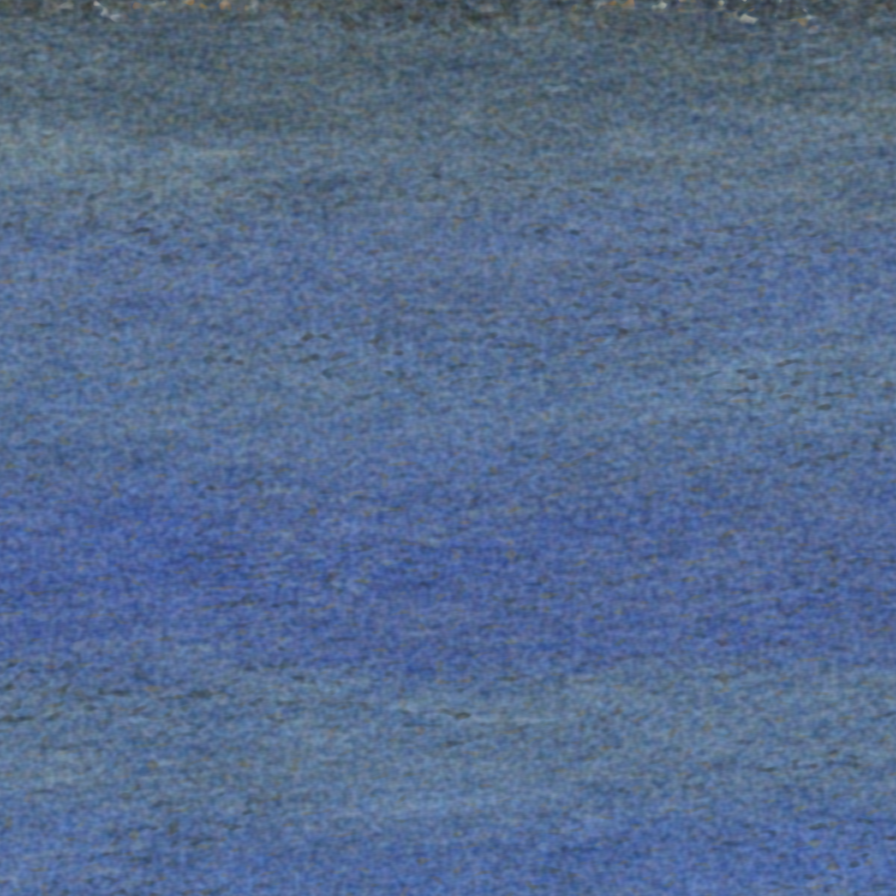
Give the GLSL for this texture, as a WebGL 2 fragment shader.

```glsl
#version 300 es
precision highp float;

uniform vec2 u_resolution;
out vec4 fragColor;

vec2 gradientAt(vec2 cell) {
  uvec2 q = uvec2(ivec2(cell) + 4096);
  uint h = q.x * 1597334677u ^ q.y * 3812015801u;
  h = (h ^ (h >> 15)) * 2246822519u;
  h ^= h >> 13;
  float angle = float(h & 65535u) / 65536.0 * 6.28319;
  return vec2(cos(angle), sin(angle));
}

// Gradient noise, roughly -1 to 1
float noise(vec2 p) {
  vec2 i = floor(p), f = p - i;
  vec2 w = f * f * f * (f * (f * 6.0 - 15.0) + 10.0);
  float a = dot(gradientAt(i), f);
  float b = dot(gradientAt(i + vec2(1, 0)), f - vec2(1, 0));
  float c = dot(gradientAt(i + vec2(0, 1)), f - vec2(0, 1));
  float d = dot(gradientAt(i + vec2(1, 1)), f - vec2(1, 1));
  return 1.4 * mix(mix(a, b, w.x), mix(c, d, w.x), w.y);
}

float fbm(vec2 p) {
  float sum = 0.0, amplitude = 0.55;
  for (int i = 0; i < 4; i++) {
    sum += amplitude * noise(p);
    p = p * 2.03 + vec2(17.3, 9.1);
    amplitude *= 0.55;
  }
  return sum;
}

// Soft elliptical patch
float patchAt(vec2 p, vec2 centre, vec2 radius) {
  vec2 d = (p - centre) / radius;
  return exp(-dot(d, d));
}

// Broad bands of paint, by depth below the top edge
vec3 paintBands(float depth) {
  vec3 c = mix(vec3(0.32, 0.37, 0.4), vec3(0.325, 0.395, 0.45), smoothstep(0.0, 0.05, depth));
  c = mix(c, vec3(0.37, 0.45, 0.535), smoothstep(0.09, 0.18, depth));
  c = mix(c, vec3(0.35, 0.435, 0.585), smoothstep(0.19, 0.29, depth));
  c = mix(c, vec3(0.355, 0.45, 0.59), smoothstep(0.32, 0.42, depth));
  c = mix(c, vec3(0.315, 0.4, 0.6), smoothstep(0.44, 0.6, depth));
  c = mix(c, vec3(0.36, 0.455, 0.585), smoothstep(0.7, 0.78, depth));
  return mix(c, vec3(0.32, 0.42, 0.62), smoothstep(0.87, 0.97, depth));
}

void main() {
  vec2 p = gl_FragCoord.xy / u_resolution.y;
  float depth = 1.0 - p.y;

  // Strokes climb gently to the right, more so lower down
  vec2 s = vec2(p.x, p.y - p.x * mix(0.02, 0.11, depth));
  s.y += 0.008 * noise(p * vec2(3.0, 5.0));
  float broad = fbm(s * vec2(2.2, 8.0) + 3.7);
  float streak = fbm(s * vec2(7.0, 30.0) + 21.0);
  float bristle = fbm(s * vec2(22.0, 75.0) + 51.0);

  vec3 color = paintBands(depth + 0.055 * broad + 0.02 * streak);

  // Pale worn areas and deeper blue areas
  float pale = patchAt(p, vec2(0.84, 0.57), vec2(0.16, 0.05))
             + patchAt(p, vec2(0.4, 0.22), vec2(0.16, 0.04))
             + patchAt(p, vec2(0.46, 0.11), vec2(0.13, 0.025))
             + patchAt(p, vec2(0.1, 0.82), vec2(0.2, 0.04));
  float deep = patchAt(p, vec2(0.12, 0.36), vec2(0.3, 0.1))
             + patchAt(p, vec2(0.85, 0.06), vec2(0.25, 0.06));
  color += pale * (0.5 + streak) * vec3(0.04, 0.05, 0.035);
  color += deep * vec3(-0.018, -0.012, 0.024);

  // Streaks of light and of hue
  color += broad * vec3(0.036, 0.036, 0.016);
  color += streak * vec3(0.065, 0.063, 0.045);
  color += bristle * vec3(0.058, 0.057, 0.052);
  color += fbm(s * vec2(5.0, 16.0) + 81.0) * vec3(0.022, 0.008, -0.04);

  // Small grey flecks gathered in ragged groups
  float group = smoothstep(-0.25, 0.4, fbm(s * vec2(3.5, 11.0) + 40.0)
              + 0.3 * patchAt(p, vec2(0.22, 0.2), vec2(0.28, 0.08))
              + 0.3 * patchAt(p, vec2(0.72, 0.6), vec2(0.26, 0.08))
              + 0.2 * patchAt(p, vec2(0.55, 0.74), vec2(0.35, 0.03)));
  float fleck = 0.8 * noise(s * vec2(34.0, 85.0) + 11.0) + 0.7 * noise(s * vec2(75.0, 120.0));
  float dark = smoothstep(0.0, 0.9, fleck) * group;
  color = mix(color, vec3(0.24, 0.285, 0.32), 0.66 * dark);

  // Sparse ochre and pale scratches
  float scratch = noise(s * vec2(24.0, 80.0) + 67.0) + 0.6 * noise(s * vec2(75.0, 115.0) + 5.0);
  float rare = smoothstep(-0.2, 0.4, noise(s * vec2(4.0, 9.0) + 33.0));
  color = mix(color, vec3(0.45, 0.54, 0.62), 0.5 * smoothstep(0.05, 0.95, scratch) * rare);
  float ochre = smoothstep(0.3, 0.85, noise(s * vec2(50.0, 95.0) + 93.0));
  color = mix(color, vec3(0.41, 0.42, 0.39), 0.55 * ochre);

  // Broken, chipped top edge
  float edge = smoothstep(0.032, 0.002, depth + 0.03 * noise(p * vec2(9.0, 15.0)));
  float chip = noise(p * vec2(45.0, 75.0) + 7.0) + 0.5 * noise(p * 110.0);
  float cluster = smoothstep(-0.1, 0.4, noise(vec2(p.x * 6.0, 2.5))
                + 0.5 * patchAt(p, vec2(0.64, 1.0), vec2(0.12, 0.1)));
  color = mix(color, vec3(0.21, 0.23, 0.22), 0.5 * edge * smoothstep(0.2, -0.5, chip));
  vec3 chipColor = mix(vec3(0.54, 0.47, 0.36), vec3(0.7, 0.71, 0.69),
                       smoothstep(-0.2, 0.3, noise(p * vec2(25.0, 30.0) + 19.0)));
  color = mix(color, chipColor, edge * cluster * smoothstep(0.1, 0.65, chip));

  // Woven grain in brightness and tint
  float grain = noise(p * vec2(95.0, 125.0)) + 0.75 * noise(p * vec2(150.0, 165.0) + 31.0);
  color += 0.062 * grain;
  color += 0.02 * noise(p * vec2(65.0, 45.0) + 71.0);
  color += noise(p * vec2(60.0, 85.0) + 13.0) * vec3(0.03, 0.004, -0.05);
  color += noise(p * 80.0 + 57.0) * vec3(-0.02, 0.018, 0.0);

  fragColor = vec4(clamp(color, 0.0, 1.0), 1.0);
}
```
